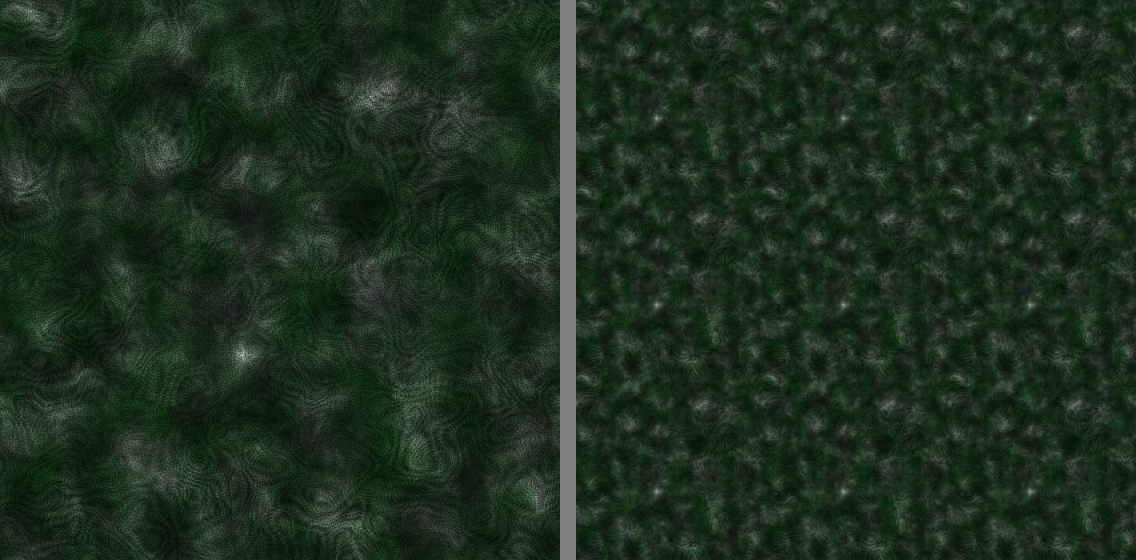
Left, the tile; right, the same tile 3 across and 3 down.
Give the GLSL for this texture, as a three.js fragment shader.

```glsl
varying vec2 vUv;

#define CLOUD_CELLS 10.0
#define CLOUD_CONTRAST 1.25
#define SHADE_CONTRAST 0.5
#define WARP 0.022
#define WIDE_RINGS 36.0
#define FINE_RINGS 60.0
#define RING_DEPTH 0.16
#define GRAIN_CELLS 420.0
#define GRAIN_DEPTH 0.72
#define GREY_LEVEL 0.102
#define GREEN_LEVEL 0.066

const float TAU = 6.2831853;

float hash(vec2 cell, float seed) {
  vec3 p = fract(vec3(cell.xyx + seed * 17.37) * 0.1031);
  p += dot(p, p.yzx + 33.33);
  return fract((p.x + p.y) * p.z);
}

// Slope of a random direction at a lattice corner that wraps
float corner(vec2 cell, vec2 offset, float period, float seed) {
  float angle = TAU * hash(mod(cell, period), seed);
  return dot(vec2(cos(angle), sin(angle)), offset);
}

// Gradient noise, about -0.7 to 0.7, repeating across the canvas
float noise(vec2 uv, float period, float seed) {
  vec2 p = uv * period;
  vec2 i = floor(p);
  vec2 f = p - i;
  vec2 s = f * f * f * (f * (f * 6.0 - 15.0) + 10.0);
  vec2 e = vec2(1.0, 0.0);
  float low = mix(corner(i, f, period, seed),
                  corner(i + e.xy, f - e.xy, period, seed), s.x);
  float high = mix(corner(i + e.yx, f - e.yx, period, seed),
                   corner(i + e.xx, f - e.xx, period, seed), s.x);
  return mix(low, high, s.y);
}

float clouds(vec2 uv, float period, float seed) {
  float sum = 0.0;
  float gain = 1.0;
  for (int octave = 0; octave < 4; octave++) {
    sum += gain * noise(uv, period, seed);
    gain *= 0.55;
    period *= 2.0;
    seed += 1.0;
  }
  return sum;
}

// Contour lines of a smooth height field
float rings(vec2 uv, float period, float count, float seed) {
  float height = noise(uv, period, seed) + 0.3 * noise(uv, period * 2.0, seed + 1.0);
  return sin(height * count);
}

void main() {
  // Gently bent coordinates
  vec2 bend = vec2(noise(vUv, 9.0, 1.0), noise(vUv, 9.0, 2.0));
  vec2 uv = vUv + WARP * bend;

  // Soft grey mist and green patches
  float mist = clouds(uv, CLOUD_CELLS, 3.0);
  float moss = clouds(uv, CLOUD_CELLS - 2.0, 8.0);
  float grey = GREY_LEVEL * exp(CLOUD_CONTRAST * mist - 0.7 * moss);
  float green = GREEN_LEVEL * max(0.3, 1.0 + 0.9 * moss);

  // Dark hollows, ring lines and fine grain
  float shade = exp(SHADE_CONTRAST * clouds(uv, CLOUD_CELLS - 1.0, 13.0));
  float lines = rings(uv, 10.0, WIDE_RINGS, 18.0)
              + 0.8 * rings(uv, 13.0, FINE_RINGS, 21.0);
  float patchy = smoothstep(-0.4, 0.4, noise(vUv, 6.0, 24.0));
  shade *= 1.0 + RING_DEPTH * mix(0.5, 1.2, patchy) * lines;
  shade *= 1.0 + GRAIN_DEPTH * noise(vUv, GRAIN_CELLS, 26.0);

  vec3 color = (vec3(grey) + green * vec3(0.0, 1.0, 0.1)) * shade;
  gl_FragColor = vec4(color, 1.0);
}
```
